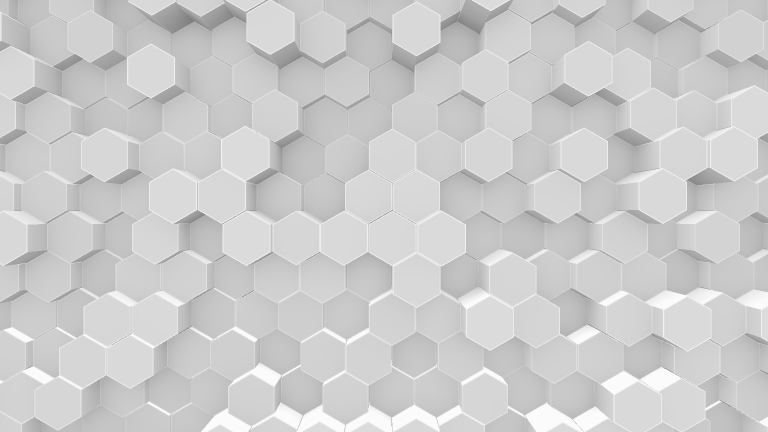
This background is drawn by a WebGL 1 fragment shader. Its source:

```glsl
precision highp float;
// Field of white hexagonal columns of random height, seen from straight above
// in perspective. Each view ray is clipped exactly against nearby prisms;
// the nearest face is shaded with soft occlusion from taller neighbours.
uniform vec2 u_resolution;

const float PITCH = 0.1012;           // column spacing, in canvas heights
const float RADIUS = PITCH * 0.493;   // centre to face, leaves a thin seam
const float MAX_HEIGHT = 0.115;       // as a fraction of the camera distance
const float FLOOR_Z = -0.03;

float hash(vec2 p) {
  p = fract(p * vec2(0.1731, 0.2317) + 0.37);
  p += dot(p, p.yx + 23.45);
  return fract(p.x * p.y * 7.31);
}

float columnHeight(vec2 cell) {
  return MAX_HEIGHT * pow(hash(cell + 41.0), 1.25);
}

vec2 cellCentre(vec2 cell) {
  float shift = 0.5 * mod(cell.y, 2.0);
  return vec2(cell.x + shift, cell.y * 0.8660254) * PITCH + vec2(0.0175, -0.0465);
}

vec2 nearestCell(vec2 p) {
  p = (p - vec2(0.0175, -0.0465)) / PITCH;
  float row = floor(p.y / 0.8660254 + 0.5);
  return vec2(floor(p.x - 0.5 * mod(row, 2.0) + 0.5), row);
}

vec2 faceNormal(int i) {
  float angle = float(i) * 1.0471976;
  return vec2(cos(angle), sin(angle));
}

// Signed distance to the faces of a pointy-top hexagon
float hexDistance(vec2 p) {
  p = abs(p);
  return max(p.x, dot(p, vec2(0.5, 0.8660254))) - RADIUS;
}

// Shade gathered from the six columns around a surface point
float occlusion(vec2 p, float z, vec2 cell) {
  float sum = 0.0;
  for (int j = -1; j <= 1; j++) {
    for (int i = -1; i <= 1; i++) {
      vec2 other = cell + vec2(float(i), float(j));
      vec2 toCentre = cellCentre(other) - p;
      float rise = clamp((columnHeight(other) - z) / 0.06, 0.0, 1.0);
      float near = exp(-max(hexDistance(toCentre), 0.0) / 0.026);
      float side = 0.8 + 0.4 * toCentre.y / (length(toCentre) + 0.001);
      if (i != 0 || j != 0) sum += rise * near * side;
    }
  }
  return sum;
}

vec3 render(vec2 uv) {
  float z = FLOOR_Z;
  vec2 hitCell = vec2(0.0);
  vec2 wall = vec2(0.0);              // stays zero on a column top
  vec2 base = nearestCell(uv * (1.0 - 0.5 * MAX_HEIGHT));

  // Nearest prism along the ray p(z) = uv * (1 - z)
  for (int j = -2; j <= 2; j++) {
    for (int i = -2; i <= 2; i++) {
      vec2 cell = base + vec2(float(i), float(j));
      vec2 offset = uv - cellCentre(cell);
      float enter = 10.0;
      float leave = -10.0;
      vec2 normal = vec2(0.0);
      for (int k = 0; k < 3; k++) {
        vec2 n = faceNormal(k);
        float a = dot(offset, n);
        float b = dot(uv, n) + 0.000003;
        float high = (a + sign(b) * RADIUS) / b;
        if (high < enter) {
          enter = high;
          normal = -sign(b) * n;
        }
        leave = max(leave, (a - sign(b) * RADIUS) / b);
      }
      float top = columnHeight(cell);
      float hit = min(enter, top);
      if (hit > leave && hit > z) {
        z = hit;
        hitCell = cell;
        wall = enter < top ? normal : vec2(0.0);
      }
    }
  }
  if (z <= FLOOR_Z) return vec3(0.5);

  vec2 p = uv * (1.0 - z);
  float height = columnHeight(hitCell);
  float shade = occlusion(p, z, hitCell);
  float lower = smoothstep(0.0, -0.45, uv.y);
  float tone;
  if (dot(wall, wall) > 0.5) {
    // Walls: lit from above, darker towards their foot
    tone = 0.80 + 0.15 * wall.y - 0.03 * wall.x;
    tone += 0.16 * lower * max(wall.y, 0.0) - 0.9 * (height - z);
  } else {
    // Tops: brighter when raised, with a fine pale bevel
    float rim = smoothstep(-0.0028, -0.0008, hexDistance(p - cellCentre(hitCell)));
    tone = 0.795 + 0.065 * height / MAX_HEIGHT + 0.02 * (hash(hitCell + 9.0) - 0.5);
    tone += rim * (0.03 + 0.07 * height / MAX_HEIGHT);
  }
  return vec3(clamp(tone - 0.085 * shade, 0.45, 0.985));
}

void main() {
  vec3 color = vec3(0.0);
  for (int s = 0; s < 4; s++) {       // 2 x 2 samples smooth all edges
    vec2 jitter = vec2(mod(float(s), 2.0), floor(float(s) / 2.0)) * 0.5 - 0.25;
    color += render((gl_FragCoord.xy + jitter - 0.5 * u_resolution) / u_resolution.y);
  }
  gl_FragColor = vec4(color * 0.25, 1.0);
}
```
